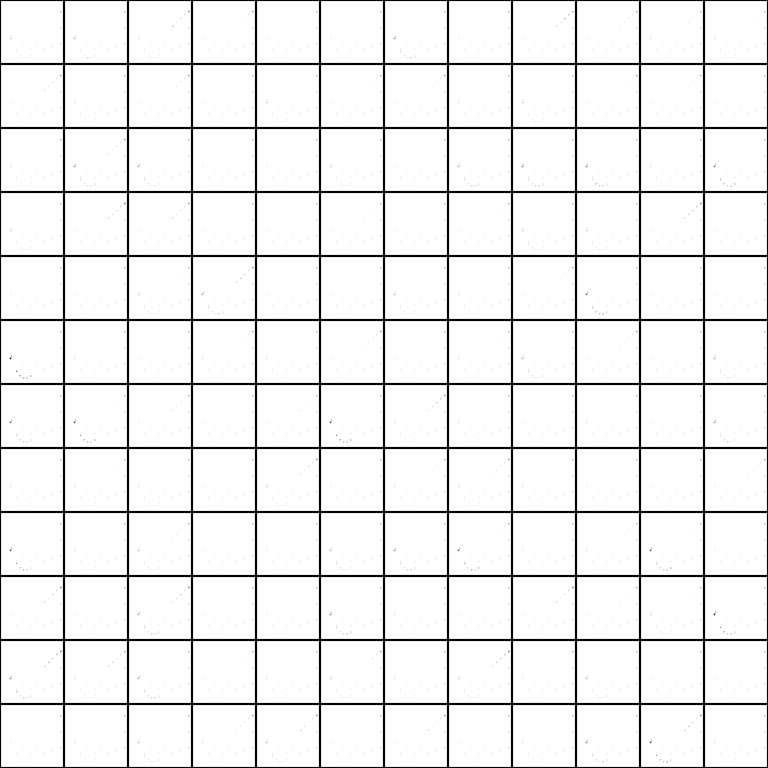
Write a WebGL 1 fragment shader that draws this pattern.

```glsl
precision highp float;
// Twelve by twelve black line grid on white, with faint specks of wear in each cell.

uniform vec2 u_resolution;

const float CELLS = 12.0;
const float LINE_WIDTH = 0.034;   // fraction of a cell
const vec3 PAPER = vec3(1.0);
const vec3 INK = vec3(0.01);
const vec3 YELLOW = vec3(0.95, 0.85, 0.2);

float hash(vec2 p) {
    vec3 q = fract(vec3(p.xyx) * 0.1031);
    q += dot(q, q.yzx + 33.33);
    return fract((q.x + q.y) * q.z);
}

// Coverage of a shape edge, smoothed over one pixel
float coverage(float dist, float pixel) {
    return clamp(0.5 - dist / pixel, 0.0, 1.0);
}

float gridLines(vec2 local, float width, float pixel) {
    vec2 toEdge = 0.5 - abs(local - 0.5);
    return coverage(min(toEdge.x, toEdge.y) - 0.5 * width, pixel);
}

float speck(vec2 p, vec2 center, float radius, float pixel) {
    return coverage(length(p - center) - radius, pixel);
}

// Barely visible dots, three columns by three rows
float latticeSpecks(vec2 p, float pixel) {
    float ink = 0.0;
    for (int row = 0; row < 3; row++) {
        float y = 0.81 - 0.245 * float(row);
        ink += 0.07 * speck(p, vec2(0.33, y), 0.008, pixel);
        ink += 0.07 * speck(p, vec2(0.57, y), 0.008, pixel);
        ink += 0.22 * speck(p, vec2(0.95, y), 0.010, pixel);
    }
    return ink;
}

// Shallow zigzag of dots near the foot of the cell
float zigzagSpecks(vec2 p, float pixel) {
    float ink = 0.0;
    for (int i = 0; i < 6; i++) {
        float x = 0.26 + 0.11 * float(i);
        float y = 0.23 + 0.05 * mod(float(i), 2.0);
        ink += 0.12 * speck(p, vec2(x, y), 0.009, pixel);
    }
    return ink;
}

// Bowl of dots at lower left, darkest at its upper end
float bowlSpecks(vec2 p, vec2 cell, float pixel) {
    float ink = speck(p, vec2(0.165, 0.40), 0.014, pixel);
    ink += 0.6 * speck(p, vec2(0.18, 0.435), 0.010, pixel);
    for (int i = 0; i < 5; i++) {
        float x = 0.26 + 0.055 * float(i);
        float y = 0.09 + 5.4 * (x - 0.4) * (x - 0.4);
        float shade = mix(0.3, 0.7, hash(cell + 7.0 * float(i)));
        ink += shade * speck(p, vec2(x, y), 0.010, pixel);
    }
    return ink;
}

// Broken diagonal streak below the upper right corner
float streakSpecks(vec2 p, vec2 cell, float pixel) {
    float ink = 0.0;
    for (int i = 0; i < 5; i++) {
        float t = float(i) / 4.0;
        vec2 center = mix(vec2(0.95, 0.83), vec2(0.70, 0.59), t);
        float shade = mix(0.15, 0.7, hash(cell + 11.0 * float(i)));
        ink += shade * speck(p, center, 0.010, pixel);
    }
    return ink;
}

void main() {
    vec2 p = gl_FragCoord.xy / u_resolution * CELLS;
    float pixel = CELLS / min(u_resolution.x, u_resolution.y);
    vec2 cell = floor(p);
    vec2 local = fract(p);

    // Most cells are nearly clean; a few are clearly marked
    float bowlWear = mix(0.06, 0.9, pow(hash(cell + 3.0), 6.0));
    float streakWear = mix(0.04, 0.8, pow(hash(cell + 41.0), 7.0));

    float wear = latticeSpecks(local, pixel) + zigzagSpecks(local, pixel);
    wear += bowlWear * bowlSpecks(local, cell, pixel);
    wear += streakWear * streakSpecks(local, cell, pixel);
    wear += 0.25 * speck(local, vec2(0.95, 0.82), 0.010, pixel);

    float tint = 0.35 * speck(local, vec2(0.92, 0.92), 0.010, pixel);
    vec3 color = mix(PAPER, YELLOW, tint);
    color = mix(color, INK, clamp(wear, 0.0, 1.0));
    color = mix(color, INK, gridLines(local, LINE_WIDTH, pixel));
    gl_FragColor = vec4(color, 1.0);
}
```
